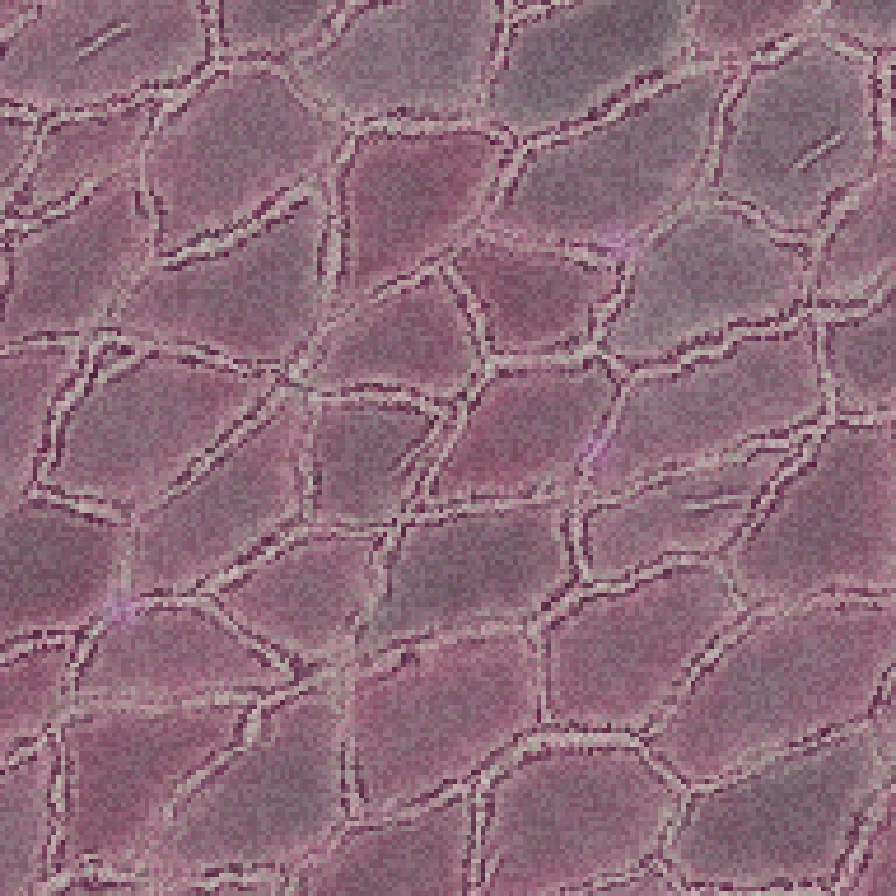
This texture is drawn by a WebGL 1 fragment shader. Its source:

```glsl
precision highp float;
// Stained plant tissue: a sheared cellular mesh of mauve cells with pale walls.
// A damped ripple across each wall gives its dark and light lines, and the
// whole is sampled on a coarse grid of grains, each with its own colour noise.

uniform vec2 u_resolution;

const float GRAINS = 192.0;

vec2 hash2(vec2 p) {
  vec3 v = fract(p.xyx * vec3(0.1031, 0.1030, 0.0973));
  v += dot(v, v.yzx + 33.33);
  return fract((v.xx + v.yz) * v.zy);
}

// Layered sines, each bending the next; about -1 to 1.
float waves(vec2 p) {
  float sum = 0.0, amp = 0.55;
  for (int i = 0; i < 4; i++) {
    p = mat2(0.8, 0.6, -0.6, 0.8) * p * 1.5 + 1.7;
    p += 0.8 * sin(p.yx * 0.7 + 2.1);
    sum += amp * sin(p.x) * cos(p.y * 0.9);
    amp *= 0.72;
  }
  return sum;
}

vec2 site(vec2 id) {
  return id + 0.5 + 0.8 * (hash2(id + 17.0) - 0.5);
}

// Signed wall distance (x), distance with rounded corners (y), cell id (zw).
vec4 cellWalls(vec2 p) {
  mat2 shear = mat2(5.4, -1.6, -1.3, 6.8);
  vec2 q = shear * p, base = floor(q), nearest = base;
  float best = 9.0;
  for (int j = -1; j <= 1; j++)
    for (int i = -1; i <= 1; i++) {
      vec2 id = base + vec2(i, j);
      float d = length(site(id) - q);
      if (d < best) { best = d; nearest = id; }
    }
  vec2 a = site(nearest);
  float wall = 9.0, side = 1.0, sum = 0.0;
  for (int j = -2; j <= 2; j++)
    for (int i = -2; i <= 2; i++) {
      if (i == 0 && j == 0) continue;
      vec2 b = site(nearest + vec2(i, j)), n = b - a;
      vec2 slope = n * shear;
      float d = dot(0.5 * (a + b) - q, n) / length(slope);
      sum += exp(-110.0 * d);
      if (d < wall) { wall = d; side = sign(dot(slope, vec2(0.45, -0.9))); }
    }
  return vec4(max(wall, 0.0) * side, max(-log(sum) / 110.0, 0.0), nearest);
}

// Alternating light (+) and dark (-) lines that fade away from the wall.
float ripple(float s, float spread) {
  return cos(s * 340.0) * exp(-s * s / (spread * spread));
}

void main() {
  vec2 uv = gl_FragCoord.xy / min(u_resolution.x, u_resolution.y);
  vec2 grain = floor(uv * GRAINS);
  vec2 p = (grain + 0.5) / GRAINS;
  vec2 noiseA = hash2(grain + 3.0) - 0.5;
  vec2 noiseB = hash2(grain + 411.0) - 0.5;

  // Bent cell mesh
  vec2 bent = p + 0.015 * vec2(waves(p * 9.0), waves(p * 9.0 + 31.0));
  bent += 0.005 * vec2(waves(p * 31.0 + 7.0), waves(p * 31.0 + 53.0));
  vec4 cell = cellWalls(bent);
  float s = cell.x, d = cell.y;
  vec2 tint = hash2(cell.zw + 71.0);

  // Cell bodies: reddish rims, duller centres, greyer toward the upper right
  float mottle = waves(p * 8.0 + 19.0);
  float grey = 0.4 * smoothstep(0.7, 1.9, p.x + p.y) + 0.5 * tint.x + 0.35 * mottle;
  vec3 color = mix(vec3(0.555, 0.345, 0.43), vec3(0.49, 0.435, 0.47), clamp(grey, 0.0, 1.0));
  color = mix(color, vec3(0.475, 0.385, 0.43), 0.6 * smoothstep(0.02, 0.06, d));
  color += 0.05 * (tint.y - 0.5) + 0.025 * waves(p * 12.0 + 83.0);

  // Broad pale walls, wider where they meet
  float halo = exp(-d * d / 0.00038) * clamp(0.85 + 0.3 * waves(p * 17.0), 0.4, 1.0);
  vec3 wallColor = mix(vec3(0.70, 0.51, 0.575), vec3(0.66, 0.59, 0.59), 0.5 + 0.6 * waves(p * 22.0 + 5.0));
  color = mix(color, wallColor, 0.9 * halo);

  // Broken dark and light lines along the walls, ragged from grain to grain
  float shift = 0.006 + 0.006 * waves(p * 14.0 + 43.0) + 0.006 * noiseB.x;
  float present = smoothstep(-0.7, 0.3, waves(p * 15.0 + 61.0));
  float lines = ripple(s + shift, 0.018) * mix(0.35, 1.0, present);

  // A few short creases inside the cells
  for (int i = 0; i < 7; i++) {
    vec2 seed = vec2(float(i), 5.0);
    float turn = mix(0.2, 1.3, hash2(seed + 90.0).x);
    vec2 along = vec2(cos(turn), sin(turn)), r = bent - hash2(seed);
    float t = dot(r, along), across = dot(r, vec2(-along.y, along.x));
    lines += ripple(across + 0.5 * shift, 0.012) * (1.0 - smoothstep(0.02, 0.05, abs(t)));
  }
  color = mix(color, vec3(0.73, 0.69, 0.67), 0.8 * clamp(lines, 0.0, 1.0));
  color = mix(color, vec3(0.36, 0.17, 0.28), 0.95 * clamp(-lines * 1.3 - 0.08, 0.0, 1.0));

  // Rare violet stain spots
  vec2 spotId = floor(p * 5.0);
  vec2 offset = fract(p * 5.0) - 0.3 - 0.4 * hash2(spotId + 9.0);
  float spot = step(0.86, hash2(spotId + 23.0).x) * exp(-dot(offset, offset) * 90.0);
  color = mix(color, vec3(0.70, 0.48, 0.70), 0.6 * spot);

  // Grain, stronger on the walls
  float rough = 0.85 + 0.5 * halo;
  color += rough * (0.12 * noiseA.x + vec3(0.03, -0.06, -0.01) * noiseA.y);
  color.b += 0.035 * noiseB.y;
  gl_FragColor = vec4(clamp(color, 0.0, 1.0), 1.0);
}
```
